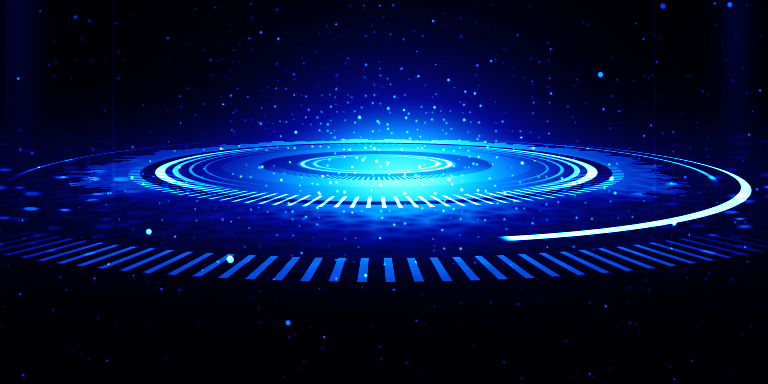
Give the GLSL for this background, as a WebGL 1 fragment shader.

```glsl
precision highp float;
// A glowing dial of rings and ticks lying on a dark floor under drifting sparks.
// Each pixel is projected onto the floor, where rings are drawn in polar form;
// light adds up as one energy value, turned into black, blue, cyan and white.
uniform vec2 u_resolution;

#define HUB vec2(-0.02, 0.576)
#define GLOW vec2(0.045, 0.565)
#define TILT 0.123
#define PERSPECTIVE 0.614
#define OUTER_TICKS 212.0
#define MIDDLE_TICKS 140.0
#define INNER_TICKS 150.0
#define HAZE 0.4
#define HALO 0.47
#define CORE 0.17
#define TAU 6.28319

float hash(vec2 p) {
  return fract(sin(dot(p, vec2(127.1, 311.7))) * 43758.55);
}

vec2 hash2(vec2 p) {
  return vec2(hash(p), hash(p + 37.3));
}

// Share of a pixel of width px, centred at x, that lies within lo..hi
float cover(float x, float lo, float hi, float px) {
  return max(min(x + 0.5 * px, hi) - max(x - 0.5 * px, lo), 0.0) / px;
}

float gauss(vec2 d, vec2 size) {
  d /= size;
  return exp(-dot(d, d));
}

// Evenly spaced radial strokes; duty is the filled share of the spacing
float ticks(float angle, float r, float count, float duty, float px) {
  float spacing = TAU * r / count;
  float offset = (fract(angle * count / TAU) - 0.5) * spacing;
  float halfWidth = 0.5 * duty * spacing;
  return cover(offset, -halfWidth, halfWidth, px);
}

// Distance to the nearest scattered cell point
float cellular(vec2 p) {
  vec2 cell = floor(p);
  float nearest = 2.0;
  for (int j = -1; j <= 1; j++) {
    for (int i = -1; i <= 1; i++) {
      vec2 c = cell + vec2(float(i), float(j));
      nearest = min(nearest, length(c + hash2(c) - p));
    }
  }
  return nearest;
}

// One random dot per grid cell, present with the given chance
float sparks(vec2 p, float size, float radius, float chance, float px) {
  vec2 cell = floor(p / size);
  vec2 spot = (cell + 0.2 + 0.6 * hash2(cell + size * 91.0)) * size;
  float kind = hash(cell + 11.7);
  float r = radius * (0.5 + 0.7 * hash(cell + 5.1));
  float dotShape = 1.0 - smoothstep(r - px, r + px, length(p - spot));
  return dotShape * step(kind, chance) * (0.35 + 0.65 * hash(cell + 23.9));
}

// Energy to colour: black, navy, blue, cyan, white
vec3 palette(float e) {
  float blue = clamp(1.5 * e, 0.0, 1.0);
  float green = max(smoothstep(0.3, 1.05, e), 0.06 * blue);
  return vec3(max(smoothstep(0.78, 1.35, e), 0.02 * blue), green, blue);
}

void main() {
  float px = 1.0 / u_resolution.y;
  vec2 p = (gl_FragCoord.xy - vec2(0.5 * u_resolution.x, 0.0)) * px;

  // Project onto the floor: x to the right, y toward the viewer
  vec2 d = p - HUB;
  float slope = max(TILT - PERSPECTIVE * d.y, 0.01);
  float depth = -d.y / slope;
  float shrink = 1.0 - PERSPECTIVE * depth;
  vec2 ground = vec2(d.x * shrink, depth);
  float r = max(length(ground), 0.001);
  float angle = atan(ground.x, ground.y);
  vec2 dir = ground / r;
  float front = dir.y;
  float side = abs(dir.x);

  // Pixel footprint along the radius and along the arc
  float stretch = TILT / (slope * slope);
  float skew = -d.x * PERSPECTIVE * stretch;
  float radPx = px * length(vec2(dir.x * shrink, dir.y * stretch + dir.x * skew));
  float arcPx = px * length(vec2(dir.y * shrink, dir.y * skew - dir.x * stretch));

  // Floor haze with a mottled surface, and the central light
  float mottle = mix(0.6, 1.35, cellular(ground * 28.0));
  float rough = smoothstep(0.58, 0.68, r) * smoothstep(-0.5, 0.3, front);
  float e = 0.012 + HAZE * gauss(p - vec2(0.0, 0.505), vec2(0.92, 0.155)) * mix(1.0, mottle, rough);
  vec2 g = p - GLOW;
  e += HALO * gauss(g, vec2(0.36, g.y > 0.0 ? 0.285 : 0.17));
  e += CORE * gauss(g, vec2(0.2, 0.13));

  // Broad rings: dark grooves, pale band and jagged outer band
  e *= 1.0 - 0.2 * cover(r, 0.205, 0.295, radPx) - 0.45 * cover(r, 0.545, 0.575, radPx);
  e += 0.08 * cover(r, 0.3, 0.39, radPx) + 0.04 * cover(r, 0.39, 0.545, radPx);
  float jag = 0.65 + 0.08 * hash(vec2(floor(angle * 20.0), 3.0)) + 0.025 * hash(vec2(floor(angle * 65.0), 7.0));
  e += 0.27 * cover(r, 0.575, jag, radPx) * (1.0 - smoothstep(0.6, 0.9, front));

  // Fine bright rings, strongest at the sides
  for (int i = 0; i < 4; i++) {
    float n = float(i);
    float radius = 0.43 + 0.034 * n;
    float width = 0.003 + 0.0009 * n * n;
    e += (0.25 + 0.17 * n) * smoothstep(0.45, 0.95, side) * cover(r, radius - width, radius + width, radPx);
  }
  e += (0.1 + 0.35 * side) * (cover(r, 0.186, 0.197, radPx) + 0.7 * cover(r, 0.155, 0.165, radPx));

  // Partial outer arcs
  float sweep = smoothstep(0.19, 0.22, angle) * (1.0 - smoothstep(1.5, 2.7, angle));
  float taper = mix(0.024, 0.01, smoothstep(0.6, 1.6, angle));
  e += 1.05 * sweep * cover(r, 0.838 - taper, 0.838, radPx);
  float inset = smoothstep(1.0, 1.4, angle) * (1.0 - smoothstep(2.1, 2.7, angle));
  e += 0.8 * inset * cover(r, 0.772, 0.784, radPx);
  float left = smoothstep(1.1, 1.5, -angle) * (1.0 - smoothstep(2.0, 2.6, -angle));
  e += 0.5 * left * cover(r, 0.828, 0.84, radPx);

  // Three circles of ticks
  e += 0.5 * smoothstep(0.82, 0.94, front) * cover(r, 0.9, 0.99, radPx) * ticks(angle, r, OUTER_TICKS, 0.36, arcPx);
  e += mix(0.08, 0.7, smoothstep(-0.1, 0.8, front)) * cover(r, 0.5, 0.6, radPx) * ticks(angle, r, MIDDLE_TICKS, 0.28, arcPx);
  e += 0.35 * smoothstep(0.0, 0.7, front) * cover(r, 0.25, 0.3, radPx) * ticks(angle, r, INNER_TICKS, 0.4, arcPx);

  // Faint vertical beams near both edges
  float high = smoothstep(0.45, 0.9, p.y);
  e += 0.1 * high * (gauss(vec2(p.x + 0.95, 0.0), vec2(0.05)) + gauss(vec2(p.x - 0.915, 0.0), vec2(0.045)));
  e += 0.04 * smoothstep(0.1, 0.6, p.y) * cover(abs(p.x), 0.7, 0.708, px);

  // Floor glints, fine dust and a few large sparks
  float edge = smoothstep(0.55, 0.85, abs(p.x)) * gauss(vec2(0.0, p.y - 0.47), vec2(0.12));
  e += 0.6 * edge * sparks(p * vec2(0.25, 1.0), 0.022, 0.005, 0.6, px);
  float dust = 0.07 + 0.6 * gauss(p - vec2(0.04, 0.62), vec2(0.55, 0.27));
  e += 0.7 * sparks(p, 0.037, 0.0033, dust, px);
  e += 0.55 * sparks(p + 3.17, 0.023, 0.0025, 0.7 * dust, px);
  e += 1.1 * sparks(p + 1.43, 0.19, 0.008, 0.25, px);

  gl_FragColor = vec4(palette(e), 1.0);
}
```
